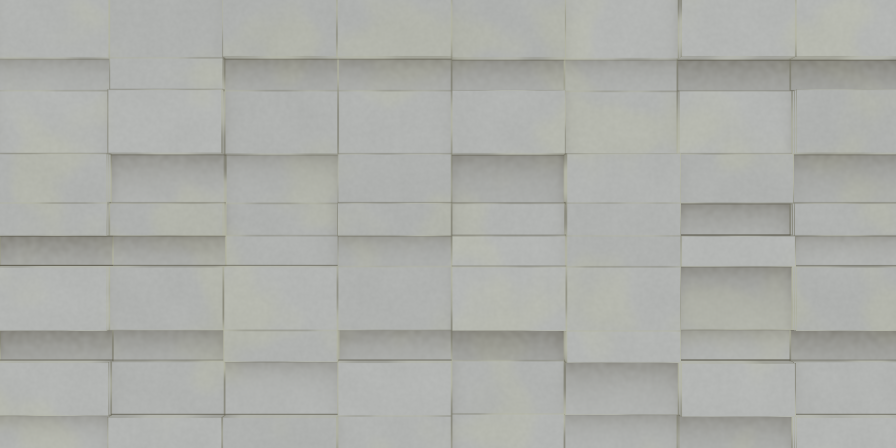
Reproduce this texture procedurally as a Shadertoy shader.

```glsl
// Wall of pale stone blocks in eight columns and ten uneven rows, set at varied depths and lit from above.

const float COLUMN_WIDTH = 0.252;
const int ROWS = 10;
const float ROW_EDGES[11] = float[11](
    -0.01, 0.133, 0.204, 0.345, 0.454, 0.526, 0.594, 0.735, 0.805, 0.924, 1.04);

const float TOP_LEVEL = 3.0;      // block depths run from 0 to this level
const float PERSPECTIVE = 0.016;  // widening of the most raised blocks
const int SAMPLES = 3;            // antialiasing grid per axis

const vec3 STONE = vec3(0.694, 0.702, 0.694);
const vec3 STAIN = vec3(0.712, 0.720, 0.665);
const vec3 SHADE = vec3(0.47, 0.46, 0.425);
const vec3 PALE_JOINT = vec3(0.70, 0.705, 0.62);
const vec3 DARK_JOINT = vec3(0.34, 0.33, 0.28);

float hash(vec2 p) {
    vec3 q = fract(p.xyx * vec3(0.1031, 0.1030, 0.0973));
    q += dot(q, q.yzx + 33.33);
    return fract((q.x + q.y) * q.z);
}

float cornerSlope(vec2 cell, vec2 offset) {
    float angle = 6.2832 * hash(cell);
    return dot(vec2(cos(angle), sin(angle)), offset);
}

// Gradient noise, roughly -0.7 to 0.7
float gradientNoise(vec2 p) {
    vec2 i = floor(p), f = p - i;
    vec2 u = f * f * f * (f * (f * 6.0 - 15.0) + 10.0);
    vec2 e = vec2(1.0, 0.0);
    float low = mix(cornerSlope(i, f), cornerSlope(i + e, f - e), u.x);
    float high = mix(cornerSlope(i + e.yx, f - e.yx), cornerSlope(i + 1.0, f - 1.0), u.x);
    return mix(low, high, u.y);
}

// Depth level of a block; alternate rows tend to stand prouder
float blockLevel(vec2 id) {
    float bias = mix(0.16, -0.12, mod(id.y, 2.0));
    float depth = clamp(hash(id + vec2(17.0, 41.0)) + bias, 0.0, 0.99);
    return floor(depth * (TOP_LEVEL + 1.0));
}

vec2 blockAt(vec2 p) {
    float row = 0.0;
    for (int i = 1; i < ROWS; i++) row += step(ROW_EDGES[i], p.y);
    return vec2(floor(p.x / COLUMN_WIDTH), row);
}

// How far a neighbour stands above a block, from 0 to 1
float overhang(vec2 id, vec2 side, float level) {
    return max(blockLevel(id + side) - level, 0.0) / TOP_LEVEL;
}

float lineMask(float dist, float width) {
    return 1.0 - smoothstep(width * 0.4, width, dist);
}

vec3 stoneColor(vec2 p, vec2 id) {
    float cloud = gradientNoise(p * 13.0 + id * 7.3);
    float grain = gradientNoise(p * 75.0) + 0.7 * gradientNoise(p * 150.0);
    float stain = smoothstep(0.02, 0.4, gradientNoise(p * 5.0 + 9.0) + 0.35 * cloud);
    float tone = 0.022 * (hash(id + 5.0) - 0.5) + 0.012 * cloud + 0.012 * grain;
    return mix(STONE, STAIN, 0.6 * stain) + tone;
}

vec3 shadeBlock(vec2 p, vec2 id, float level) {
    float left = p.x - id.x * COLUMN_WIDTH;
    float right = COLUMN_WIDTH - left;
    float top = p.y - ROW_EDGES[int(id.y)];
    float bottom = ROW_EDGES[int(id.y) + 1] - p.y;

    // Soft shadows from prouder neighbours
    float above = overhang(id, vec2(0.0, -1.0), level);
    float below = overhang(id, vec2(0.0, 1.0), level);
    float shadow = 0.75 * sqrt(above) * exp(-top / (0.012 + 0.045 * above));
    shadow += 0.28 * overhang(id, vec2(-1.0, 0.0), level) * exp(-left / 0.012);
    shadow += 0.28 * overhang(id, vec2(1.0, 0.0), level) * exp(-right / 0.012);
    shadow *= 1.0 + 0.25 * gradientNoise(p * 60.0);
    vec3 color = mix(stoneColor(p, id), SHADE, clamp(shadow, 0.0, 1.0));

    // Thin joints, pale or dark along their length
    float wear = smoothstep(-0.25, 0.3, gradientNoise(p * 9.0 + 31.0));
    vec3 joint = mix(PALE_JOINT, DARK_JOINT, 0.65 * wear);
    color = mix(color, joint, 0.65 * lineMask(min(left, right), 0.0028));
    color = mix(color, joint, 0.35 * lineMask(min(top, bottom), 0.0028));

    // Dark gaps where a block sinks behind the ones above and below
    float gap = max(lineMask(bottom, 0.004) * below, 0.6 * lineMask(top, 0.004) * above);
    return mix(color, DARK_JOINT, 0.8 * gap);
}

// Search from the most raised level down for the first visible block face
vec3 wallColor(vec2 p, vec2 center) {
    for (float level = TOP_LEVEL; level >= 0.0; level--) {
        vec2 q = center + (p - center) * (1.0 - PERSPECTIVE * level / TOP_LEVEL);
        vec2 id = blockAt(q);
        if (blockLevel(id) >= level) return shadeBlock(q, id, level);
    }
    return DARK_JOINT;
}

void mainImage(out vec4 fragColor, in vec2 fragCoord) {
    vec2 center = vec2(0.5 * iResolution.x / iResolution.y, 0.5);
    vec3 sum = vec3(0.0);
    for (int i = 0; i < SAMPLES * SAMPLES; i++) {
        vec2 jitter = (vec2(i % SAMPLES, i / SAMPLES) + 0.5) / float(SAMPLES) - 0.5;
        vec2 p = (fragCoord + jitter) / iResolution.y;
        sum += wallColor(vec2(p.x, 1.0 - p.y), center);
    }
    fragColor = vec4(sum / float(SAMPLES * SAMPLES), 1.0);
}
```
